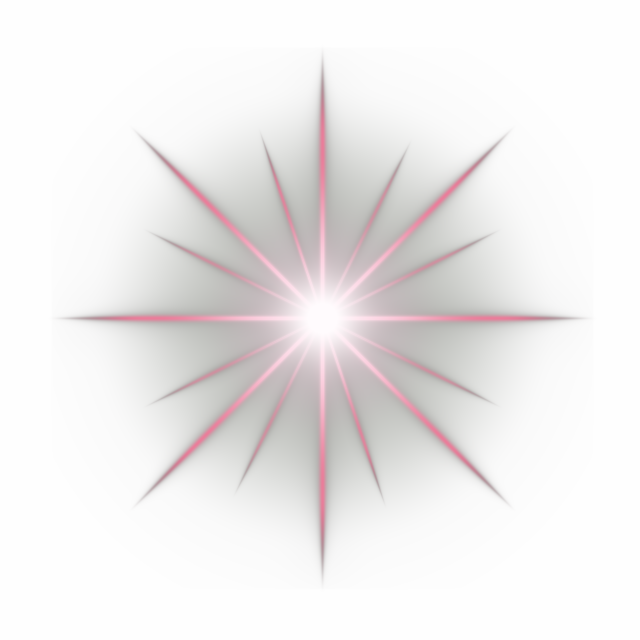
This background is drawn by a Shadertoy shader. Its source:

```glsl
// Pink sixteen-pointed starburst with a white-hot centre and a soft grey halo on white.
#define CENTRE vec2(0.0040, 0.0026)
#define MAJOR_LENGTH 0.422
#define MINOR_LENGTH 0.310
#define MAJOR_WIDTH 0.0046
#define MINOR_WIDTH 0.0030
#define MINOR_SKEW 4.0
#define CORE_RADIUS 0.060
#define HALO_DEPTH 0.225
#define FRAME_HALF 0.423

const vec3 PAPER = vec3(0.995);
const vec3 ROSE = vec3(0.93, 0.48, 0.60);
const vec3 PALE_PINK = vec3(1.00, 0.83, 0.89);
const vec3 DUSK = vec3(0.52, 0.43, 0.45);
const vec3 SHADE = vec3(0.46, 0.45, 0.44);
const vec3 HOT_WHITE = vec3(1.00, 0.985, 0.992);

float bell(float x, float width) {
    float q = x / width;
    return exp(-q * q);
}

// Position along a two-ended ray (0 centre, 1 tip) and distance across it.
vec2 rayCoords(vec2 p, float degreesTurn, float rayLength) {
    float a = radians(degreesTurn);
    vec2 dir = vec2(cos(a), sin(a));
    return vec2(abs(dot(p, dir)) / rayLength, abs(p.x * dir.y - p.y * dir.x));
}

// Dark fringe that hugs the outer part of a ray.
float rayShadow(vec2 ray, float width) {
    float taper = mix(0.25, 1.0, smoothstep(1.0, 0.55, ray.x));
    float strength = smoothstep(0.1, 0.65, ray.x) * smoothstep(1.02, 0.82, ray.x);
    return strength * (0.30 * bell(ray.y, 2.5 * width * taper)
                     + 0.12 * bell(ray.y, 6.0 * width * taper));
}

// Opacity of the coloured blade.
float rayBlade(vec2 ray, float width) {
    float taper = mix(0.75, 1.0, smoothstep(0.1, 0.5, ray.x));
    taper *= mix(0.35, 1.0, smoothstep(1.0, 0.6, ray.x));
    float strength = smoothstep(1.02, 0.72, ray.x);
    float bloom = 0.25 * smoothstep(0.5, 0.1, ray.x) * bell(ray.y, 2.6 * width);
    return min(strength * bell(ray.y, width * taper) + bloom, 1.0);
}

vec3 bladeColour(float t) {
    vec3 colour = mix(PALE_PINK, ROSE, smoothstep(0.15, 0.62, t));
    return mix(colour, DUSK, smoothstep(0.66, 0.98, t));
}

float minorAngle(int k) {
    return 22.5 + 45.0 * float(k) + (k == 0 ? MINOR_SKEW : -MINOR_SKEW);
}

void mainImage(out vec4 fragColor, in vec2 fragCoord) {
    vec2 p = (fragCoord - 0.5 * iResolution.xy) / min(iResolution.x, iResolution.y) - CENTRE;
    float r = length(p);

    // Grey halo, warmer towards the centre
    float halo = HALO_DEPTH * smoothstep(0.37, 0.14, r);
    vec3 haloTint = mix(vec3(1.0, 1.12, 1.09), vec3(0.96, 0.92, 1.0), smoothstep(0.08, 0.20, r));
    vec3 colour = PAPER - halo * haloTint;

    // Faint outer veil, cut off by a square frame
    float edge = max(abs(p.x), abs(p.y));
    float frame = smoothstep(FRAME_HALF + 0.002, FRAME_HALF - 0.002, edge);
    float veil = 0.022 * smoothstep(0.50, 0.28, r) * frame;
    veil += 0.022 * bell(min(abs(p.x), abs(p.y)), 0.05) * smoothstep(0.48, 0.30, r) * frame;
    colour -= veil;

    // Ray shadows
    float shadow = 0.0;
    for (int k = 0; k < 4; k++) {
        vec2 major = rayCoords(p, 45.0 * float(k), MAJOR_LENGTH);
        vec2 minor = rayCoords(p, minorAngle(k), MINOR_LENGTH);
        shadow = max(shadow, rayShadow(major, MAJOR_WIDTH));
        shadow = max(shadow, 0.9 * rayShadow(minor, MINOR_WIDTH));
    }
    colour = mix(colour, SHADE, shadow);

    // Coloured blades, minor below major
    for (int k = 0; k < 4; k++) {
        vec2 minor = rayCoords(p, minorAngle(k), MINOR_LENGTH);
        float weight = k == 2 ? 0.8 : 0.55;
        colour = mix(colour, bladeColour(minor.x), weight * rayBlade(minor, MINOR_WIDTH));
    }
    for (int k = 0; k < 4; k++) {
        vec2 major = rayCoords(p, 45.0 * float(k), MAJOR_LENGTH);
        colour = mix(colour, bladeColour(major.x), 0.95 * rayBlade(major, MAJOR_WIDTH));
    }

    // White-hot centre with a wider pink bloom
    colour = mix(colour, PALE_PINK, 0.28 * bell(r, 1.7 * CORE_RADIUS));
    colour = mix(colour, HOT_WHITE, min(1.15 * bell(r, CORE_RADIUS), 1.0));

    fragColor = vec4(clamp(colour, 0.0, 1.0), 1.0);
}
```
